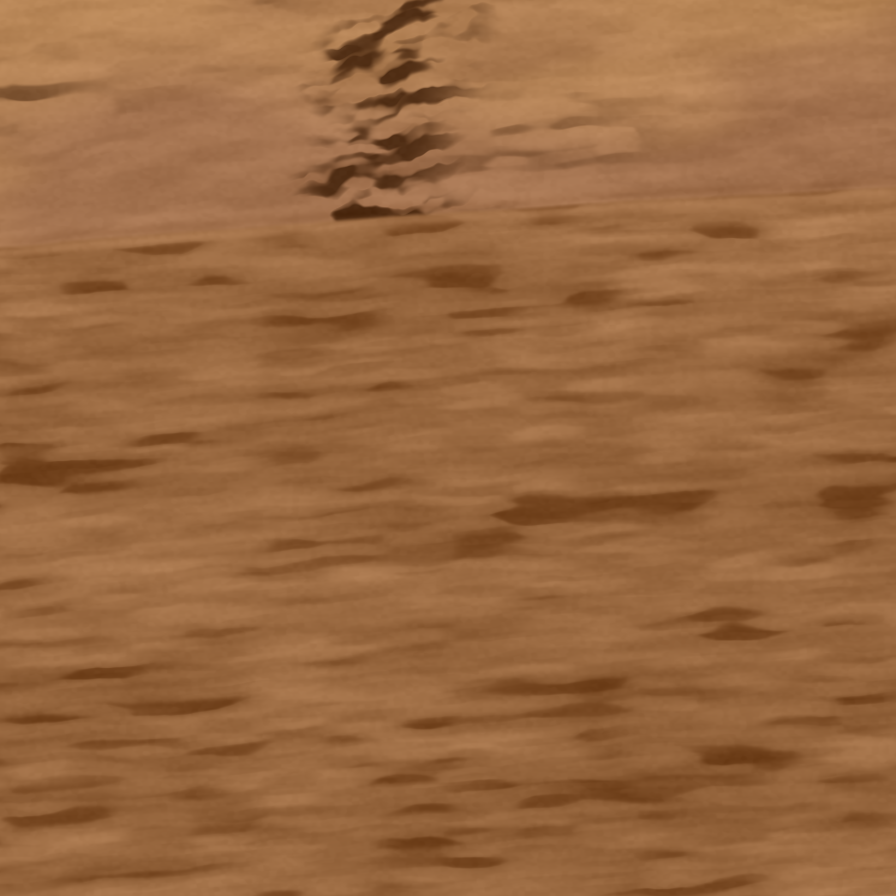
This texture is drawn by a Shadertoy shader. Its source:

```glsl
// Two wooden boards meeting at a slightly tilted seam: a plain brown board
// below, a paler one above with a dark, ragged figure running across it.
// The grain is smooth cellular noise, stretched and bent by layered sines.

const vec3 BROWN = vec3(0.585, 0.395, 0.237);
const vec3 PINK = vec3(0.655, 0.462, 0.322);
const vec3 GOLD = vec3(0.715, 0.520, 0.335);
const vec3 UMBER = vec3(0.285, 0.155, 0.060);
const vec3 EDGE_LIGHT = vec3(0.710, 0.510, 0.345);
const vec3 TONE_STEP = vec3(0.130, 0.122, 0.112);

vec3 hash3(vec2 p) {
    vec3 q = fract(vec3(p.xyx) * vec3(0.1031, 0.1030, 0.0973));
    q += dot(q, q.yxz + 33.33);
    return fract((q.xxy + q.yzz) * q.zyx);
}

// Cellular noise: random tones blended around jittered points, about -1 to 1
float cells(vec2 p, float seed) {
    vec2 cell = floor(p);
    vec2 local = p - cell;
    float sum = 0.0;
    float weight = 0.0001;
    for (int j = -1; j <= 1; j++) {
        for (int i = -1; i <= 1; i++) {
            vec2 offset = vec2(float(i), float(j));
            vec3 h = hash3(cell + offset + 200.0 + seed * 17.0);
            vec2 d = offset + 0.15 + 0.7 * h.xy - local;
            float w = exp(-6.0 * dot(d, d));
            sum += w * (2.0 * h.z - 1.0);
            weight += w;
        }
    }
    return sum / weight;
}

// Layered sines, about -1 to 1
float waves(vec2 p) {
    float sum = 0.0;
    float amp = 0.5;
    for (int i = 0; i < 4; i++) {
        sum += amp * sin(p.x + 1.7 * sin(p.y + float(i)));
        p = mat2(0.8, 0.6, -0.6, 0.8) * p * 1.9 + 2.3;
        amp *= 0.55;
    }
    return sum;
}

float seamHeight(float x) {
    return 0.724 + 0.085 * x - 0.018 * x * x;
}

// Soft spot of the given radii
float spot(vec2 p, vec2 center, vec2 radii) {
    vec2 d = (p - center) / radii;
    return exp(-dot(d, d));
}

// Lower board: short horizontal streaks at several lengths
vec3 plainBoard(vec2 g) {
    g.y += 0.004 * waves(g * vec2(9.0, 14.0)) + 0.0015 * waves(g * vec2(40.0, 30.0));
    float broad = cells(g * vec2(1.8, 11.0), 1.0);
    float streak = cells(g * vec2(7.0, 46.0), 2.0);
    float fine = cells(g * vec2(14.0, 82.0), 3.0);
    float hair = cells(g * vec2(20.0, 150.0), 4.0);
    float tone = 0.22 * broad + 0.36 * streak + 0.34 * fine + 0.14 * hair;
    float pores = smoothstep(0.30, 0.85, -0.55 * streak - 0.65 * fine);
    vec3 color = BROWN + TONE_STEP * (tone + 0.05);
    return color - pores * vec3(0.075, 0.075, 0.070);
}

// Dark figure: wavy flecks kept inside a leaning, ragged band
float figureMask(vec2 p) {
    float center = 0.43 + 0.65 * max(p.y - 0.83, 0.0) * (p.y - 0.70);
    float ragged = 0.022 * waves(vec2(p.y * 48.0, p.x * 6.0));
    float x = p.x - center + ragged;
    float band = smoothstep(-0.105, -0.050, x) * (1.0 - smoothstep(0.015, 0.125, x));
    vec2 q = vec2(p.x, p.y - 0.22 * p.x + 0.009 * waves(p * vec2(34.0, 22.0)));
    float flecks = 0.75 * cells(q * vec2(19.0, 62.0), 5.0)
                 + 0.45 * cells(q * vec2(38.0, 105.0), 6.0);
    return band * smoothstep(-0.22, 0.55, flecks + 0.45 * band - 0.28);
}

// Upper board: pink to golden wood with soft clouds and faint smudges
vec3 figuredBoard(vec2 p, vec2 g) {
    g.y += 0.006 * waves(g * vec2(10.0, 16.0));
    float cloud = cells(g * vec2(4.0, 13.0), 7.0);
    float streak = cells(g * vec2(9.0, 48.0), 8.0);
    float fine = cells(g * vec2(24.0, 95.0), 9.0);
    float golden = smoothstep(0.0, 0.24, g.y) + 0.45 * cloud
                 - 0.5 * spot(p, vec2(0.20, 0.88), vec2(0.16, 0.10));
    vec3 color = mix(PINK, GOLD, clamp(golden, 0.0, 1.0));
    color += TONE_STEP * (0.20 * cloud + 0.22 * streak + 0.16 * fine);

    float patches = spot(p, vec2(0.02, 0.89), vec2(0.09, 0.035))
                  + spot(p, vec2(0.27, 0.97), vec2(0.05, 0.04))
                  + 0.8 * spot(p, vec2(0.60, 0.83), vec2(0.11, 0.06));
    float smudge = patches * smoothstep(-0.05, 0.6, -0.7 * streak - 0.5 * fine);
    color = mix(color, UMBER, 0.5 * clamp(smudge, 0.0, 1.0));
    color = mix(color, UMBER, 0.92 * figureMask(p));
    return color;
}

void mainImage(out vec4 fragColor, in vec2 fragCoord) {
    vec2 p = fragCoord / iResolution.xy;
    float above = p.y - seamHeight(p.x) + 0.0012 * waves(vec2(p.x * 22.0, 1.0));
    vec2 grain = vec2(p.x, above);

    // Boards, with a pale worn edge along the seam
    vec3 color = mix(plainBoard(grain), figuredBoard(p, grain), smoothstep(-0.003, 0.003, above));
    float worn = exp(-pow((above + 0.006) / 0.006, 2.0));
    color = mix(color, EDGE_LIGHT, worn * (0.55 + 0.15 * waves(p * 13.0)));
    color -= 0.035 * exp(-pow((above - 0.007) / 0.006, 2.0));

    // Fine speckle over everything
    color += 0.010 * cells(p * vec2(150.0, 210.0), 10.0);
    fragColor = vec4(clamp(color, 0.0, 1.0), 1.0);
}
```
